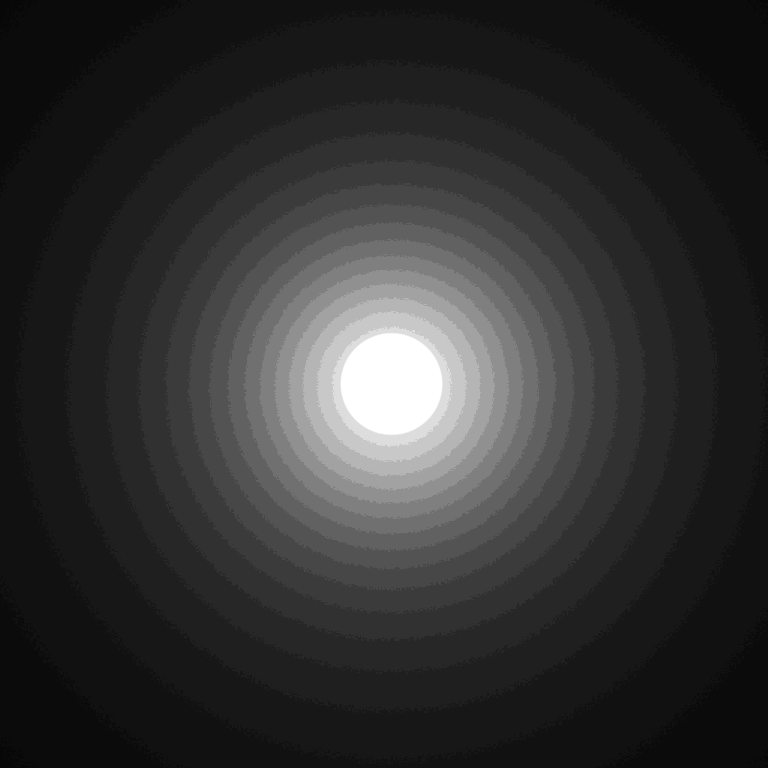
Reproduce this background procedurally as a WebGL 2 fragment shader.

```glsl
#version 300 es
precision highp float;
// A white disc in a wide grey glow that fades to near black.
// The glow is a smooth radial falloff cut into tonal rings, evenly spaced
// in square-root brightness, with fine grain roughening the ring edges.

uniform vec2 u_resolution;
out vec4 fragColor;

float hash(vec2 cell) {
    vec3 p = fract(vec3(cell.xyx) * 0.1031);
    p += dot(p, p.yzx + 33.33);
    return fract((p.x + p.y) * p.z);
}

// Brightness of the glow at radius r, before banding
float glowFalloff(float r) {
    return 1.0 / (1.0 + 33.0 * r * r + 36.0 * r * r * r);
}

// Steps the brightness into rings, softening each step over the given width
float bandTone(float tone, float grain, float pixel) {
    const float ringStep = 0.045;
    float level = sqrt(tone) / ringStep - 0.2 + grain;
    float ring = floor(level);
    float blend = smoothstep(1.0 - clamp(pixel * 30.0, 0.05, 0.5), 1.0, level - ring);
    float stepped = (ring + blend + 0.7) * ringStep;
    return stepped * stepped;
}

void main() {
    float pixel = 1.0 / min(u_resolution.x, u_resolution.y);
    vec2 uv = (gl_FragCoord.xy - 0.5 * u_resolution) * pixel + 0.5;

    // Glow, centred a little below the disc
    float grain = (hash(floor(uv * 512.0)) - 0.5) * 0.2;
    float glow = glowFalloff(length(uv - vec2(0.510, 0.4965)));
    float tone = bandTone(glow, grain, pixel);

    // Solid disc with a smooth rim
    float disc = length(uv - vec2(0.5098, 0.5)) - 0.0662;
    tone = mix(tone, 1.0, 1.0 - smoothstep(-pixel, pixel, disc));

    fragColor = vec4(vec3(tone), 1.0);
}
```
